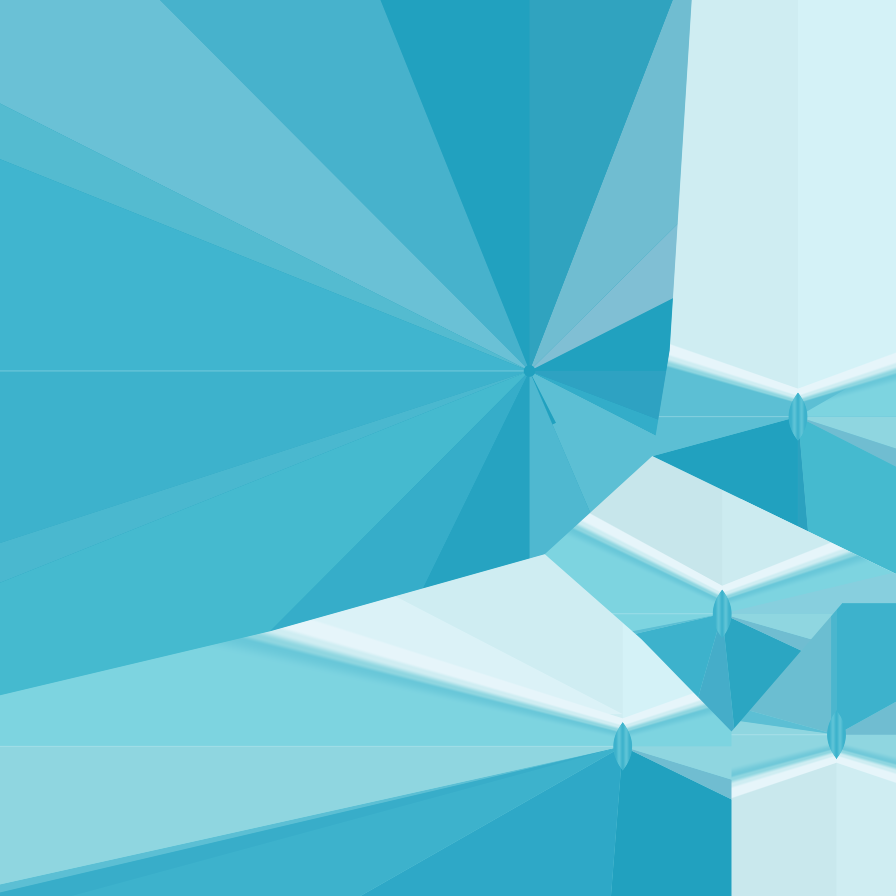
A WebGL 1 fragment shader for this background:

```glsl
precision highp float;
// Faceted cyan background: five cells, each a fan of flat angular wedges.
// Cells are cut by half planes and layered back to front; the four smaller
// ones add a pale sky over a banded roof line and a small spindle hub.
uniform vec2 u_resolution;

const vec3 DEEP = vec3(0.13, 0.63, 0.75);
const vec3 TEAL = vec3(0.24, 0.70, 0.80);
const vec3 SEA = vec3(0.27, 0.73, 0.81);
const vec3 AQUA = vec3(0.36, 0.75, 0.83);
const vec3 HAZE = vec3(0.44, 0.74, 0.82);
const vec3 MIST = vec3(0.49, 0.83, 0.88);
const vec3 FOAM = vec3(0.56, 0.84, 0.88);
const vec3 SKY = vec3(0.81, 0.93, 0.95);
const vec3 WHITE = vec3(0.90, 0.96, 0.98);

// Signed distance to the line a-b, positive on its right side.
float rightOf(vec2 p, vec2 a, vec2 b) {
  vec2 d = normalize(b - a);
  return dot(p - a, vec2(d.y, -d.x));
}

float fill(float d, float px) {
  return smoothstep(-0.6 * px, 0.6 * px, d);
}

// Paints the sector between two angles, in degrees counterclockwise.
vec3 wedge(vec3 base, vec3 tint, vec2 q, float from, float to, float px) {
  float angle = degrees(atan(q.y, q.x));
  float off = abs(mod(angle - 0.5 * (from + to) + 180.0, 360.0) - 180.0);
  float d = radians(0.5 * (to - from) - off) * length(q);
  return mix(base, tint, fill(d, px));
}

// Pale sky above a sloped white, cyan and teal band.
vec3 roof(vec3 base, vec3 sky, vec2 q, float slope) {
  float x = abs(q.x);
  float t = (q.y - 0.012 - slope * x) / (0.02 + 0.08 * x);
  vec3 c = mix(base, AQUA, 0.6 * smoothstep(-0.25, 0.1, t));
  c = mix(c, FOAM, smoothstep(0.1, 0.22, t));
  c = mix(c, SKY, smoothstep(0.25, 0.45, t));
  c = mix(c, WHITE, smoothstep(0.5, 0.62, t));
  return mix(c, sky, smoothstep(0.93, 1.0, t));
}

// Lens shaped hub with a faint vertical core.
vec3 spindle(vec3 base, vec2 q, float px) {
  float d = 0.0105 * (1.0 - q.y * q.y / 0.00073) - abs(q.x);
  vec3 tint = mix(TEAL, MIST, 0.5 * smoothstep(0.004, 0.0, abs(abs(q.x) - 0.004)));
  return mix(base, tint, fill(d, px));
}

// Faint horizontal seam left of the hub.
vec3 seam(vec3 base, vec2 q, float px) {
  float d = 0.0006 - max(abs(q.y), q.x);
  return mix(base, SKY, 0.35 * fill(d, px));
}

vec3 starCell(vec2 q, float px) {
  vec3 c = DEEP;
  c = wedge(c, vec3(0.50, 0.75, 0.83), q, 26.9, 44.8, px);
  c = wedge(c, HAZE, q, 44.8, 68.9, px);
  c = wedge(c, vec3(0.19, 0.64, 0.75), q, 68.9, 90.0, px);
  c = wedge(c, vec3(0.28, 0.70, 0.80), q, 111.9, 134.9, px);
  c = wedge(c, vec3(0.415, 0.757, 0.84), q, 134.9, 153.2, px);
  c = wedge(c, vec3(0.33, 0.735, 0.815), q, 153.2, 158.2, px);
  c = wedge(c, vec3(0.25, 0.71, 0.81), q, 158.2, 180.0, px);
  c = wedge(c, TEAL, q, 180.0, 198.0, px);
  c = wedge(c, vec3(0.29, 0.72, 0.81), q, 198.0, 201.8, px);
  c = wedge(c, SEA, q, 201.8, 225.1, px);
  c = wedge(c, vec3(0.21, 0.68, 0.79), q, 225.1, 243.9, px);
  c = wedge(c, vec3(0.15, 0.64, 0.757), q, 243.9, 270.0, px);
  c = wedge(c, vec3(0.31, 0.72, 0.815), q, 270.0, 293.2, px);
  c = wedge(c, AQUA, q, 293.2, 333.0, px);
  c = wedge(c, vec3(0.20, 0.68, 0.79), q, 333.0, 339.3, px);
  c = wedge(c, vec3(0.18, 0.635, 0.76), q, 339.3, 360.0, px);
  float sliver = 0.065 - length(q);
  c = mix(c, wedge(c, DEEP, q, 293.2, 297.0, px), fill(sliver, px));
  return mix(seam(c, q, px), DEEP, fill(0.0065 - length(q), px));
}

// Wedges below the roof: left wall, left floor, floor, right floor, right wall.
vec3 lowerFan(vec3 wall, vec3 leftFloor, vec3 floorTint, vec3 rightFloor,
              vec2 q, vec4 cuts, float px) {
  vec3 c = wedge(wall, leftFloor, q, cuts.x, cuts.y, px);
  c = wedge(c, floorTint, q, cuts.y, cuts.z, px);
  c = wedge(c, rightFloor, q, cuts.z, cuts.w, px);
  c = wedge(c, AQUA, q, cuts.x - 2.0, cuts.x, px);
  c = wedge(c, HAZE, q, cuts.w, cuts.w + 9.0, px);
  return wedge(c, FOAM, q, cuts.w + 9.0, 360.0, px);
}

// Adds roof, seam and hub; the two slopes are for the left and right sides.
vec3 house(vec3 fan, vec3 sky, vec2 q, vec2 slopes, float px) {
  vec3 tint = sky + 0.02 * fill(q.x, px);
  vec3 c = roof(seam(fan, q, px), tint, q, q.x < 0.0 ? slopes.x : slopes.y);
  return spindle(c, q, px);
}

void main() {
  vec2 p = gl_FragCoord.xy / u_resolution;
  float px = 1.0 / min(u_resolution.x, u_resolution.y);
  vec3 c = starCell(p - vec2(0.591, 0.586), px);

  // Lower left cell.
  vec2 q = p - vec2(0.695, 0.167);
  vec3 fan = lowerFan(MIST, TEAL, vec3(0.18, 0.66, 0.78), DEEP, q, vec4(194.5, 209.7, 265.5, 334.0), px);
  fan = wedge(fan, FOAM, q, 180.0, 192.5, px);
  fan = wedge(fan, vec3(0.22, 0.68, 0.79), q, 193.2, 195.2, px);
  vec3 sky = wedge(SKY, vec3(0.86, 0.95, 0.97), q - vec2(0.0, 0.036), 152.6, 180.0, px);
  float d = max(rightOf(p, vec2(0.0, 0.224), vec2(0.302, 0.2956)), rightOf(p, vec2(0.302, 0.2956), vec2(0.608, 0.3815)));
  c = mix(c, house(fan, sky, q, vec2(0.24, 0.28), px), fill(d, px));

  // Upper right cell.
  q = p - vec2(0.8906, 0.535);
  fan = lowerFan(AQUA, DEEP, vec3(0.17, 0.63, 0.75), SEA, q, vec4(195.2, 270.0, 275.0, 333.0), px);
  fan = wedge(fan, MIST, q, 0.0, 30.0, px);
  d = max(rightOf(p, vec2(0.7474, 0.609), vec2(0.772, 1.0)), rightOf(p, vec2(0.728, 0.491), vec2(0.7474, 0.609)));
  d = min(d, -rightOf(p, vec2(0.728, 0.491), vec2(1.0, 0.3595)));
  c = mix(c, house(fan, SKY, q, vec2(0.27, 0.29), px), fill(d, px));

  // Middle cell.
  q = p - vec2(0.806, 0.315);
  fan = lowerFan(MIST, TEAL, vec3(0.27, 0.68, 0.79), vec3(0.17, 0.65, 0.76), q, vec4(193.0, 254.0, 276.0, 335.0), px);
  fan = wedge(fan, vec3(0.53, 0.81, 0.87), q, 0.0, 13.5, px);
  d = max(-rightOf(p, vec2(0.608, 0.3815), vec2(0.716, 0.2865)), -rightOf(p, vec2(0.716, 0.2865), vec2(0.8164, 0.1836)));
  d = min(d, rightOf(p, vec2(0.728, 0.491), vec2(1.0, 0.3595)));
  d = min(d, rightOf(p, vec2(0.608, 0.3815), vec2(0.728, 0.491)));
  c = mix(c, house(fan, SKY - 0.03, q, vec2(0.47, 0.32), px), fill(d, px));

  // Lower right cell, with its roof turned upside down.
  q = p - vec2(0.9336, 0.180);
  fan = wedge(FOAM, HAZE, q, 0.0, 29.0, px);
  fan = wedge(fan, TEAL, q, 29.0, 90.0, px);
  fan = wedge(fan, vec3(0.42, 0.745, 0.82), q, 90.0, 164.5, px);
  fan = wedge(fan, AQUA, q, 164.5, 172.0, px);
  fan = mix(fan, TEAL, 0.7 * fill(min(0.004 - abs(q.x + 0.002), q.y), px));
  d = min(p.x - 0.8164, 0.3268 - p.y);
  d = min(d, rightOf(p, vec2(0.8164, 0.1836), vec2(0.94, 0.3268)));
  c = mix(c, house(fan, SKY - 0.02, vec2(q.x, -q.y), vec2(0.26), px), fill(d, px));

  gl_FragColor = vec4(c, 1.0);
}
```
